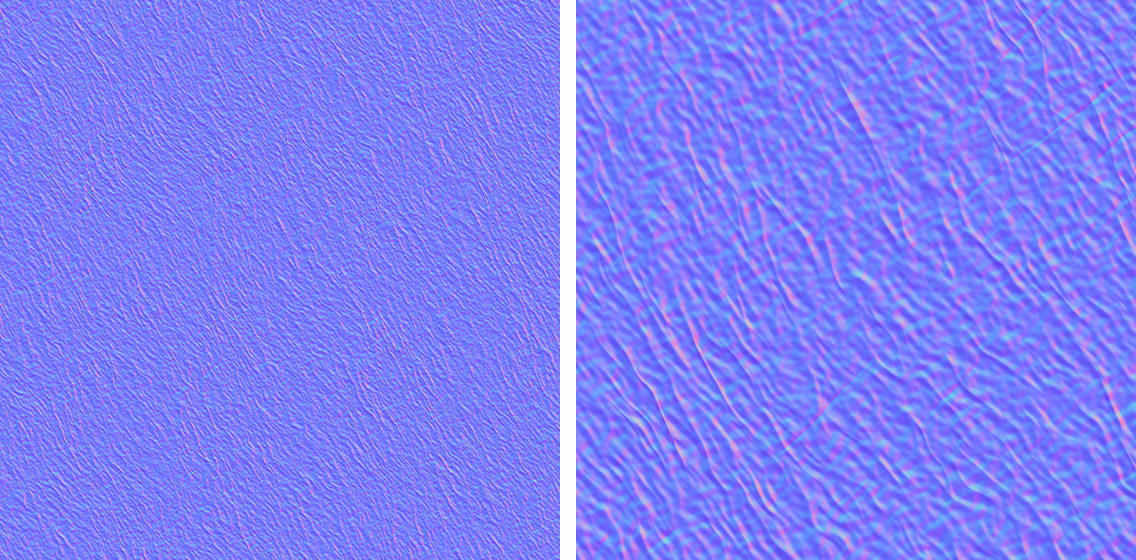
Left, the full canvas; right, a detail of the centre.
Write a Shadertoy shader that draws this texture map.

```glsl
vec2 randomGradient(vec2 cell) {
    uvec2 q = uvec2(ivec2(cell) + 4096) * uvec2(1597u, 3571u);
    uint h = (q.x ^ (q.y << 7)) * 27449u;
    h = (h ^ (h >> 13)) * 48271u;
    h ^= h >> 15;
    float angle = float(h & 65535u) / 65536.0 * 6.2832;
    return vec2(cos(angle), sin(angle));
}

float gradientNoise(vec2 p) {
    vec2 i = floor(p), f = p - i;
    vec2 u = f * f * f * (f * (f * 6.0 - 15.0) + 10.0);
    vec2 x = vec2(1, 0), y = vec2(0, 1);
    float a = dot(randomGradient(i), f);
    float b = dot(randomGradient(i + x), f - x);
    float c = dot(randomGradient(i + y), f - y);
    float d = dot(randomGradient(i + 1.0), f - 1.0);
    return mix(mix(a, b, u.x), mix(c, d, u.x), u.y);
}

// Noise stretched along a direction; scale holds frequency along and across it
float fibreNoise(vec2 p, float degrees, vec2 scale) {
    float a = radians(degrees);
    vec2 along = vec2(cos(a), sin(a));
    vec2 across = vec2(-along.y, along.x);
    return gradientNoise(vec2(dot(p, along), dot(p, across)) * scale);
}

// Thin line where the noise crosses zero
float crease(float n, float sharpness) {
    return 1.0 / (1.0 + sharpness * n * n);
}

float leatherHeight(vec2 p) {
    // Bend the hide gently, then add a small wobble
    vec2 q = p + 0.022 * vec2(gradientNoise(p * 5.0), gradientNoise(p * 5.0 + 37.3));
    q += 0.004 * vec2(gradientNoise(p * 45.0 + 11.7), gradientNoise(p * 45.0 + 71.1));

    // Round pores and short grain in two crossing directions
    float h = 0.0009 * fibreNoise(p + 5.3, 21.0, vec2(185));
    h += 0.0011 * fibreNoise(q, -46.0, vec2(68, 190));
    h += 0.0006 * fibreNoise(q + 2.3, 38.0, vec2(70, 170));

    // Long steep creases in two sizes, slightly uneven in strength
    float strength = 0.4 + 0.8 * smoothstep(-0.3, 0.4, gradientNoise(p * 15.0 + 91.6));
    h += 0.0013 * strength * crease(fibreNoise(q + 3.1, -64.0, vec2(10, 52)), 100.0);
    h += 0.0008 * crease(fibreNoise(q + 7.7, -55.0, vec2(20, 85)), 40.0);

    // Fine, straighter scratches running the other way
    float scratched = smoothstep(-0.1, 0.3, gradientNoise(p * 11.0 + 53.9));
    vec2 straighter = mix(p, q, 0.4) + 1.9;
    h -= 0.0007 * scratched * crease(fibreNoise(straighter, 38.0, vec2(4, 22)), 1400.0);
    return h;
}

void mainImage(out vec4 fragColor, in vec2 fragCoord) {
    vec2 p = fragCoord / iResolution.y;
    vec2 dx = vec2(0.0006, 0), dy = dx.yx;
    vec2 slope = vec2(leatherHeight(p - dx) - leatherHeight(p + dx),
                      leatherHeight(p - dy) - leatherHeight(p + dy)) / 0.0012;

    // Flanks facing right and up are steeper than the opposite ones
    slope += vec2(1.3, 0.4) * (slope * slope - 0.05);

    vec3 normal = normalize(vec3(slope, 1.0));
    fragColor = vec4(normal * 0.5 + 0.5, 1.0);
}
```
